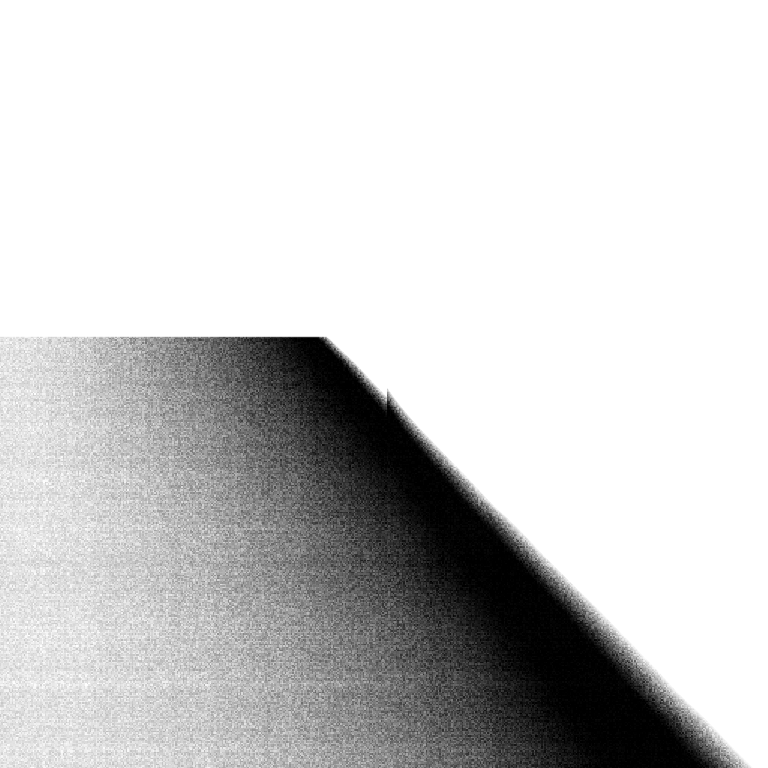
Give the GLSL for this background, as a WebGL 2 fragment shader.

```glsl
#version 300 es
precision highp float;
// A grainy grey slope on white: a flat top edge and a falling diagonal side.
// Each row fades from pale grey at the left to black, then softly to white
// at the diagonal; hashed grain and row/column streaks roughen the tone.

#define TOP_EDGE 0.5612
#define CORNER_X 0.427
#define SLOPE 0.991
#define PALE 0.91
#define GRAIN 0.30
#define STREAK 0.065
#define CELLS 512.0
#define NOTCH_X 0.504

uniform vec2 u_resolution;
out vec4 outColor;

float hash(vec2 p) {
    vec3 q = fract(vec3(p.xyx) * 0.1031);
    q += dot(q, q.yzx + 33.33);
    return fract((q.x + q.y) * q.z);
}

// Smooth one-dimensional noise in -1..1
float wave(float x, float seed) {
    float cell = floor(x);
    float f = fract(x);
    f = f * f * (3.0 - 2.0 * f);
    return 2.0 * mix(hash(vec2(cell, seed)), hash(vec2(cell + 1.0, seed)), f) - 1.0;
}

// Horizontal place of the diagonal side, with a small notch and wobble
float diagonalEdge(float x, float depth) {
    float edge = CORNER_X + SLOPE * depth + 0.003 * wave(depth * 28.0, 7.0);
    float pastNotch = x - NOTCH_X;
    return edge + 0.012 * step(0.0, pastNotch) * exp(-max(pastNotch, 0.0) / 0.025);
}

// Grey falling from the left side to the dark band
float innerTone(float x, float edge, float depth) {
    float fall = depth / TOP_EDGE;
    float bandStart = edge - mix(0.045, 0.20, fall);
    float u = max(x / bandStart, 0.0);
    float tone = PALE * (1.0 - pow(u, mix(1.65, 2.2, fall)));
    // A rounded foot keeps the passage into black soft
    return 0.5 * (tone + sqrt(tone * tone + 0.004)) - 0.012;
}

void main() {
    vec2 uv = gl_FragCoord.xy / u_resolution;
    float pixel = 1.0 / u_resolution.y;
    float depth = max(TOP_EDGE - uv.y, 0.0);
    float edge = diagonalEdge(uv.x, depth);
    float inside = edge - uv.x;

    // Grain and streaks, strongest in the middle tones
    vec2 cell = floor(uv * CELLS);
    float grain = hash(cell) + hash(cell + 91.7) - 1.0;
    float rows = hash(vec2(cell.y, 3.0)) - 0.5 + 0.4 * wave(uv.y * 45.0, 5.0);
    float columns = hash(vec2(cell.x, 11.0)) - 0.5 + 0.4 * wave(uv.x * 40.0, 13.0);

    float tone = clamp(innerTone(uv.x, edge, depth), 0.0, 1.0);
    float strength = 0.12 + 2.2 * tone * (1.0 - tone);
    tone += grain * GRAIN * min(strength, 0.6);
    tone += (rows + 0.6 * columns) * STREAK * min(strength * 1.6, 0.7);

    // Speckled glow opening to white along the diagonal
    float glowWidth = 0.016 + 0.10 * depth;
    float glow = pow(clamp(1.0 - inside / glowWidth, 0.0, 1.0), 1.5);
    glow += grain * 0.8 * glow * (1.0 - glow);
    tone = clamp(mix(tone, 1.0, clamp(glow, 0.0, 1.0)), 0.0, 1.0);

    // White surroundings
    float mask = smoothstep(-pixel, pixel, inside)
               * smoothstep(-pixel, pixel, TOP_EDGE - uv.y);
    outColor = vec4(vec3(mix(1.0, tone, mask)), 1.0);
}
```
